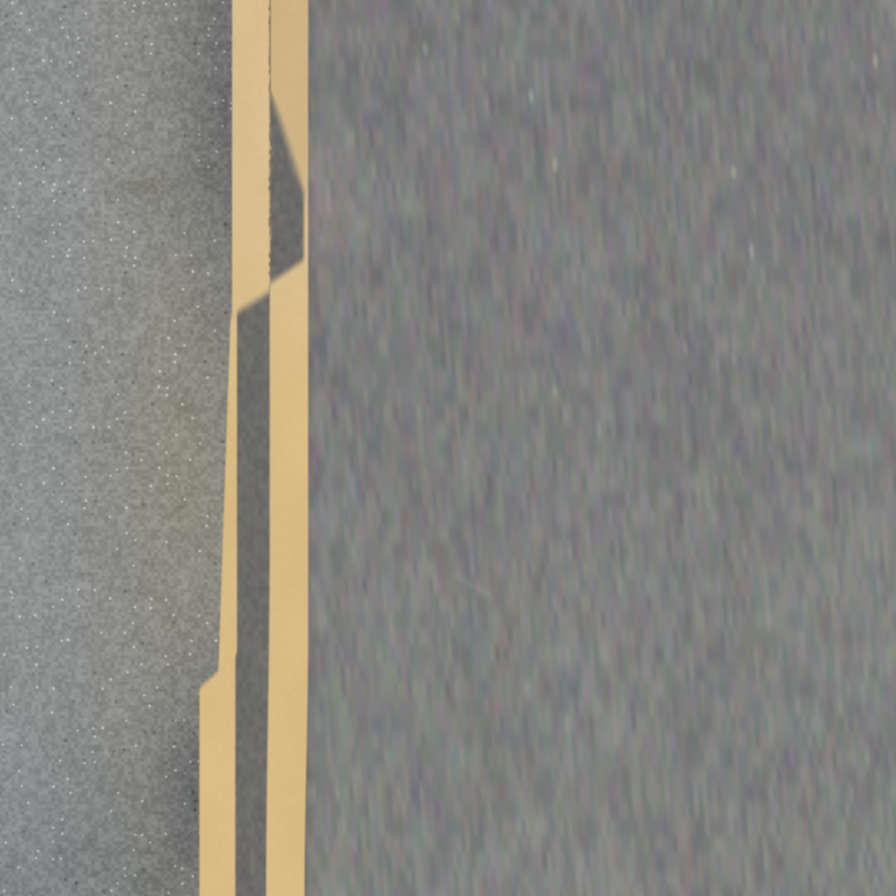
Give the GLSL for this texture, as a Shadertoy shader.

```glsl
// Worn asphalt seen from above, with two broken, offset yellow lane stripes.

vec3 hash3(vec2 p) {
    vec3 q = fract(p.xyx * vec3(0.1031, 0.1030, 0.0973));
    q += dot(q, q.yxz + 33.33);
    return fract((q.xxy + q.yzz) * q.zyx);
}

// Three independent channels of smooth value noise
vec3 noise3(vec2 p) {
    vec2 cell = floor(p), f = fract(p);
    f = f * f * (3.0 - 2.0 * f);
    vec3 low = mix(hash3(cell), hash3(cell + vec2(1, 0)), f.x);
    vec3 high = mix(hash3(cell + vec2(0, 1)), hash3(cell + vec2(1, 1)), f.x);
    return mix(low, high, f.y);
}

float edge(float d, float soft) {
    return smoothstep(-soft, soft, d);
}

float band(float x, float left, float right, float soft) {
    return edge(x - left, soft) * edge(right - x, soft);
}

// Soft elliptical patch
float blob(vec2 p, vec2 centre, vec2 radius) {
    vec2 d = (p - centre) / radius;
    return exp(-dot(d, d));
}

// Scattered round grains, one candidate per cell
float grains(vec2 p, float scale, float density) {
    vec2 q = p * scale;
    vec3 h = hash3(floor(q) + 17.0);
    float d = length(fract(q) - 0.3 - 0.4 * h.xy);
    return step(1.0 - density, h.z) * (1.0 - smoothstep(0.05, 0.3, d));
}

// Sharp, gritty surface on the left
vec3 grittyAsphalt(vec2 p) {
    vec3 col = mix(vec3(0.56, 0.57, 0.57), vec3(0.535, 0.535, 0.515), smoothstep(0.02, 0.24, p.x));
    col += vec3(0.025, 0.018, -0.015) * blob(p, vec2(0.20, 0.48), vec2(0.07, 0.24));
    col -= vec3(0.12, 0.115, 0.095) * blob(p, vec2(0.27, 0.90), vec2(0.06, 0.23));
    col -= vec3(0.09, 0.085, 0.065) * blob(p, vec2(0.225, 0.13), vec2(0.045, 0.11));
    col -= vec3(0.06, 0.055, 0.05) * blob(p, vec2(0.10, -0.02), vec2(0.22, 0.17));
    col -= vec3(0.04, 0.05, 0.075) * blob(p, vec2(0.16, 0.792), vec2(0.025, 0.012));
    col += 0.02 * (noise3(p * 24.0).x - 0.5);
    col += 0.09 * (noise3(p * 270.0).x - 0.5) + 0.04 * (noise3(p * 120.0).y - 0.5);
    col += 0.16 * grains(p, 110.0, 0.10);
    col -= 0.08 * grains(p + 3.7, 90.0, 0.06);
    return col;
}

// Smeared surface on the right, with slanted coloured streaks
vec3 streakedAsphalt(vec2 p) {
    vec2 q = vec2(p.x + 0.07 * p.y, p.y);
    vec3 fine = noise3(q * vec2(190.0, 52.0)) - 0.5;
    vec3 wide = noise3(q * vec2(85.0, 26.0) + 40.0) - 0.5;
    vec3 col = mix(vec3(0.502, 0.508, 0.498), vec3(0.488, 0.488, 0.488), smoothstep(0.1, 0.9, p.y));
    col += 0.042 * fine + 0.045 * fine.x + 0.024 * wide + 0.035 * wide.y;
    col += 0.018 * (noise3(q * vec2(9.0, 6.0)).x - 0.5);
    // Pale flecks, most of them high up, and one faint scratch
    float flecks = grains(q * vec2(1.0, 0.4), 60.0, 0.012);
    col += vec3(0.10, 0.09, 0.06) * flecks * smoothstep(0.3, 0.8, p.y);
    vec2 s = p - vec2(0.527, 0.347);
    float scratch = exp(-pow((s.y + 0.6 * s.x) / 0.005, 2.0)) * band(s.x, -0.02, 0.022, 0.005);
    col += 0.035 * scratch;
    // Warm scuff beside the stripe, dark rim along it
    col += vec3(0.045, 0.03, 0.015) * blob(p, vec2(0.37, 0.77), vec2(0.025, 0.07));
    col -= vec3(0.03, 0.045, 0.05) * exp(-max(p.x - 0.344, 0.0) / 0.007);
    return col;
}

// Left stripe: wide, then a tapering sliver, then wide and shifted left
float leftStripe(vec2 p, float soft) {
    float upperCut = edge(p.y - 0.651 - 0.62 * (p.x - 0.264), 0.008);
    float lowerCut = edge(p.y - 0.232 - 0.94 * (p.x - 0.223), 0.005);
    float taper = mix(0.2435, 0.2575, clamp((p.y - 0.245) / 0.406, 0.0, 1.0));
    float wide = band(p.x, 0.259, 0.301, soft);
    float sliver = band(p.x, taper, 0.2645, soft);
    float shifted = band(p.x, 0.2225, 0.2625, soft);
    return mix(shifted, mix(sliver, wide, upperCut), lowerCut);
}

// Right stripe: a worn diagonal bite above a slanted seam
float rightStripe(vec2 p, float soft) {
    float seam = edge(p.y - 0.684 - 0.68 * (p.x - 0.301), 0.007);
    float bite = mix(0.339, 0.301, clamp((p.y - 0.785) / 0.115, 0.0, 1.0));
    float right = mix(0.340, 0.344, smoothstep(0.0, 0.3, p.y));
    float upper = edge(p.x - bite, mix(0.003, 0.007, band(p.y, 0.79, 0.89, 0.02)));
    upper *= edge(right - p.x, soft);
    float lower = band(p.x, mix(0.297, 0.301, smoothstep(0.0, 0.4, p.y)), right, soft);
    return mix(lower, upper, seam);
}

void mainImage(out vec4 fragColor, in vec2 fragCoord) {
    vec2 p = fragCoord / iResolution.xy;
    float soft = max(0.002, 0.75 / iResolution.x);

    // Road surfaces and the darker gaps between the stripes
    vec3 streaked = streakedAsphalt(p);
    vec3 col = mix(grittyAsphalt(p), streaked, edge(p.x - 0.30, 0.004));
    float gap = band(p.x, 0.263, 0.342, 0.002);
    float gapGrain = noise3(p * vec2(220.0, 140.0)).z - 0.5;
    vec3 gapColor = mix(streaked, vec3(0.495, 0.495, 0.48), 0.6) * 0.88 + 0.05 * gapGrain;
    col = mix(col, gapColor, gap);

    // Paint with slight wear; its inner upper edge is crumbled
    float wear = noise3(p * vec2(220.0, 200.0)).x - 0.5;
    float crumble = smoothstep(0.64, 0.72, p.y) * smoothstep(0.27, 0.295, p.x);
    vec2 ragged = p + vec2(0.003 * wear * crumble, 0.0);
    vec3 paint = mix(vec3(0.855, 0.735, 0.515), vec3(0.85, 0.745, 0.565), smoothstep(0.5, 0.8, p.y));
    paint += 0.012 * wear + 0.02 * (noise3(p * vec2(30.0, 14.0)).y - 0.5);
    col = mix(col, paint, leftStripe(ragged, soft));
    vec3 dulled = paint * mix(vec3(1.0), vec3(0.95, 0.94, 0.92), smoothstep(0.72, 0.85, p.y));
    col = mix(col, dulled, rightStripe(p, soft));
    float crack = band(p.x, 0.3, 0.3025, 0.001) * smoothstep(0.68, 0.72, p.y);
    col = mix(col, vec3(0.55, 0.48, 0.36), crack * (0.45 + 0.5 * wear));

    fragColor = vec4(clamp(col, 0.0, 1.0), 1.0);
}
```
